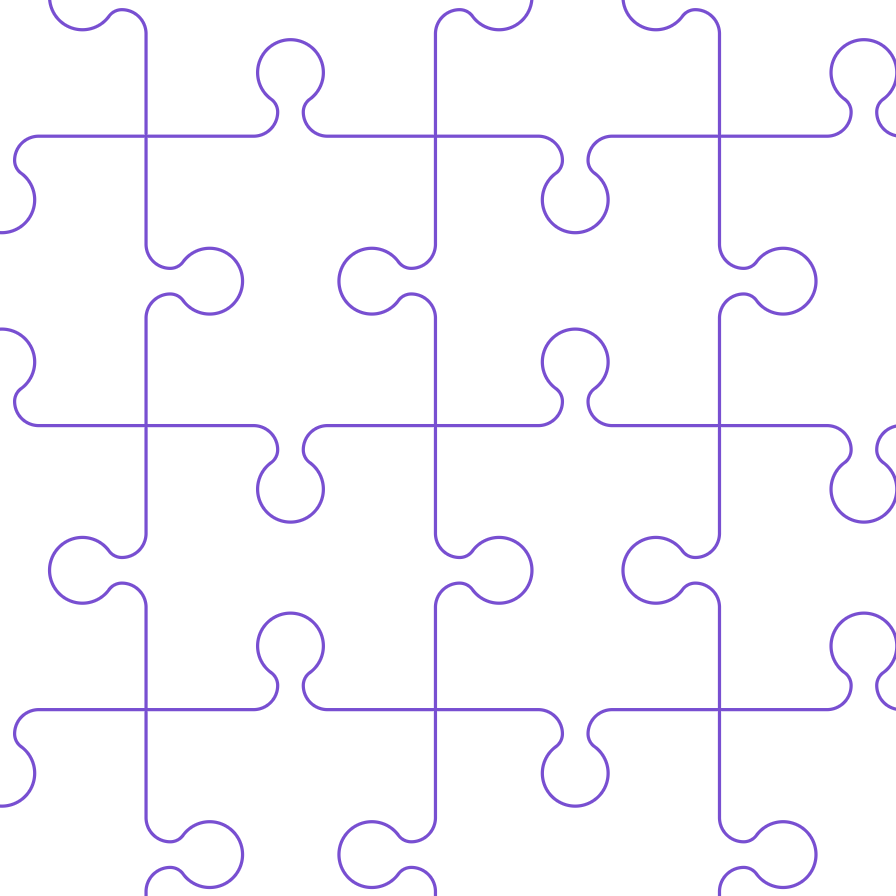
Reproduce this pattern procedurally as a Shadertoy shader.

```glsl
#define LINE_COLOR vec3(0.47, 0.31, 0.82)
#define LINE_WIDTH 0.0036
#define PERIOD 0.64                  // two pieces across and down
#define ORIGIN vec2(0.163, 0.152)    // first crossing, from the top left
#define WALLS vec2(0.0, 0.323)       // piece borders inside one period
#define TAB_X vec2(0.1612, 0.479)    // tab centres along horizontal borders
#define TAB_Y vec2(0.1618, 0.4845)   // tab centres along vertical borders
#define EDGE_REACH 0.162             // half length of one piece edge
#define NECK 0.0143                  // half gap at the narrowest point
#define SHOULDER 0.027               // radius where the edge turns into the neck
#define HEAD_Y 0.071
#define HEAD_R 0.0367

float cross2(vec2 a, vec2 b) {
    return a.x * b.y - a.y * b.x;
}

float circleLine(vec2 p, float radius) {
    return abs(length(p) - radius);
}

// Distance to one piece edge along x, with its tab pointing to +y
float edgeDistance(vec2 p) {
    p.x = abs(p.x);

    // Straight run
    float bendX = NECK + SHOULDER;
    float d = length(vec2(p.x - clamp(p.x, bendX, EDGE_REACH), p.y));

    // Shoulder arc up to the neck
    vec2 q = p - vec2(bendX, SHOULDER);
    if (max(q.x, q.y) < 0.0) d = min(d, circleLine(q, SHOULDER));

    // Throat arc, sized to touch both the neck and the head
    float rise = HEAD_Y - SHOULDER;
    float throatR = (NECK * NECK + rise * rise - HEAD_R * HEAD_R)
                  / (2.0 * (HEAD_R - NECK));
    vec2 throat = vec2(NECK + throatR, SHOULDER);
    vec2 head = vec2(0.0, HEAD_Y);
    vec2 toHead = head - throat;
    q = p - throat;
    if (q.y >= 0.0 && cross2(toHead, q) >= 0.0)
        d = min(d, circleLine(q, throatR));

    // Round head, open towards the neck
    q = p - head;
    if (cross2(q, toHead) >= 0.0) d = min(d, circleLine(q, HEAD_R));
    return d;
}

vec2 wrapPeriod(vec2 p) {
    return p - PERIOD * round(p / PERIOD);
}

// Nearest edge of the repeating two by two block of pieces
float puzzleDistance(vec2 p) {
    vec2 walls = WALLS, tabX = TAB_X, tabY = TAB_Y;
    float d = 1.0;
    for (int j = 0; j < 2; j++) {
        for (int i = 0; i < 2; i++) {
            float side = i == j ? 1.0 : -1.0;   // tabs alternate like a checkerboard
            vec2 h = wrapPeriod(p - vec2(tabX[i], walls[j]));
            vec2 v = wrapPeriod(p - vec2(walls[i], tabY[j]));
            d = min(d, edgeDistance(vec2(h.x, -side * h.y)));
            d = min(d, edgeDistance(vec2(v.y, side * v.x)));
        }
    }
    return d;
}

void mainImage(out vec4 fragColor, in vec2 fragCoord) {
    float pixel = 1.0 / iResolution.y;
    vec2 p = vec2(fragCoord.x, iResolution.y - fragCoord.y) * pixel;

    float d = puzzleDistance(p - ORIGIN) - 0.5 * LINE_WIDTH;
    float coverage = clamp(0.5 - d / pixel, 0.0, 1.0);
    fragColor = vec4(mix(vec3(1.0), LINE_COLOR, coverage), 1.0);
}
```
